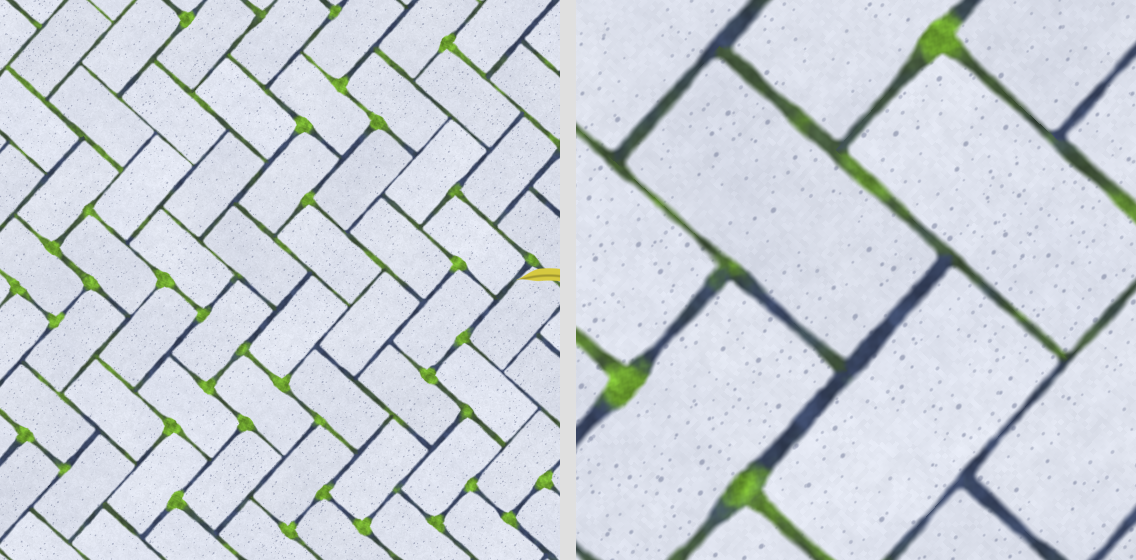
Left, the full canvas; right, a detail of the centre.
This texture is drawn by a Shadertoy shader. Its source:

```glsl
// Pale concrete pavers in a diagonal herringbone, with dark mossy joints and a leaf.
#define PAVER 0.093                  // short side of a paver, in canvas heights
#define ANGLE 0.838                  // direction of the rising pavers
#define ANCHOR vec2(0.557, 0.515)    // top corner of one rising paver
#define JOINT 0.037                  // half width of a joint, in paver widths
#define SOFTNESS 0.026
#define MOSS_SWELL 0.13              // how far moss spreads at junctions
#define STONE vec3(0.865, 0.882, 0.928)
#define SLATE vec3(0.23, 0.28, 0.40)
#define MOSS_DARK vec3(0.27, 0.35, 0.24)
#define MOSS_BRIGHT vec3(0.46, 0.68, 0.20)
#define PIT vec3(0.47, 0.50, 0.61)
#define LEAF vec3(0.84, 0.79, 0.25)

float hash(vec2 p) {
    vec3 q = fract(vec3(p.xyx) * 0.1031);
    q += dot(q, q.yzx + 33.33);
    return fract((q.x + q.y) * q.z);
}

vec2 hash2(vec2 p) {
    return vec2(hash(p), hash(p + 57.3));
}

// Layered, warped sines, roughly -1 to 1
float waves(vec2 p) {
    float sum = 0.0, amp = 0.5;
    for (int i = 0; i < 5; i++) {
        p = mat2(1.36, 1.08, -1.08, 1.36) * p + 2.7;
        sum += amp * sin(p.x + 1.4 * sin(p.y + sum));
        amp *= 0.66;
    }
    return sum;
}

// Cellular dots: at most one per cell, present with the given chance
float dots(vec2 p, float chance, float radius, float soft) {
    vec2 cell = floor(p);
    vec2 center = mix(vec2(0.25), vec2(0.75), hash2(cell + 11.0));
    float size = radius * mix(0.5, 1.0, hash(cell + 31.0));
    float dist = length((fract(p) - center) * vec2(1.0, 1.3));
    return step(hash(cell + 83.0), chance) * smoothstep(size + soft, size - soft, dist);
}

// Distance inside a box with rounded corners, positive inside
float insideBox(vec2 q, vec2 halfSize, float radius) {
    vec2 g = abs(q) - halfSize + radius;
    return radius - length(max(g, 0.0)) - min(max(g.x, g.y), 0.0);
}

void mainImage(out vec4 fragColor, in vec2 fragCoord) {
    vec2 uv = fragCoord / iResolution.y;
    float pixel = 1.0 / (iResolution.y * PAVER);

    // Axes along the rising and the falling pavers
    vec2 v = (uv - ANCHOR) / PAVER;
    float c = cos(ANGLE), s = sin(ANGLE);
    vec2 p = vec2(dot(v, vec2(c, s)), dot(v, vec2(s, -c))) + vec2(2.0, 0.0);

    // Herringbone: the cell's diagonal tells which half of which paver it is
    vec2 cell = floor(p);
    float k = mod(cell.x - cell.y, 4.0);
    bool rising = k < 1.5;
    vec2 id = cell - (rising ? vec2(k, 0.0) : vec2(0.0, 3.0 - k));
    vec2 halfSize = rising ? vec2(1.0, 0.5) : vec2(0.5, 1.0);
    vec2 q = p - id - halfSize;

    // Each paver lies a little askew, with ragged edges
    vec2 jitter = hash2(id + 200.0) - 0.5;
    q += 0.035 * jitter + 0.03 * (hash(id + 140.0) - 0.5) * vec2(-q.y, q.x);
    float inside = insideBox(q, halfSize, 0.09) + 0.012 * waves(p * 4.0);

    // Moss swells some junctions, all of which lie on whole coordinates
    vec2 node = floor(p + 0.5);
    vec2 toNode = p - node;
    float growth = smoothstep(0.5, 1.0, hash(node + 319.0));
    float clump = growth * exp(-28.0 * dot(toNode, toNode));
    float width = JOINT + MOSS_SWELL * clump * (0.8 + 0.4 * waves(p * 5.0));

    // Stone: tint per paver, blotches, grain, pits and rare stains
    vec3 stone = STONE + 0.035 * (hash(id + 400.0) - 0.5);
    float blotch = waves(p * 0.9 + 7.0 * hash2(id));
    stone += 0.016 * blotch * vec3(1.0, 0.95, 0.7);
    stone += 0.014 * waves(p * 8.0) + 0.03 * (hash(floor(p * 32.0) + 900.0) - 0.5);
    float wear = 0.12 + 0.16 * hash(id + 500.0);
    float pits = dots(p * 8.0, wear, 0.16, 0.05 + 4.0 * pixel);
    pits = max(pits, 0.7 * dots(p * 15.0 + 4.3, wear, 0.22, 0.08 + 5.0 * pixel));
    stone = mix(stone, PIT, 0.55 * pits);
    float stain = dots(p * 0.5 + 0.06 * waves(p * 1.5), 0.06, 0.09, 0.02);
    stone = mix(stone, PIT, 0.6 * stain);

    // Joint: slate shadow, greener along falling joints and to the upper left
    vec2 edge = halfSize - abs(q);
    float falling = smoothstep(-0.05, 0.05, edge.y - edge.x);
    float mossy = 0.45 * falling + 0.5 * waves(p * 1.1 + 3.0) + 0.35 * (uv.y - uv.x);
    vec3 joint = mix(SLATE, MOSS_DARK, smoothstep(-0.1, 0.5, mossy));
    joint *= 0.95 + 0.18 * waves(p * 6.0);
    float bright = smoothstep(0.12, 0.5, clump + 0.15 * waves(p * 4.0 + 9.0));
    bright = max(bright, 0.7 * smoothstep(0.45, 0.95, mossy + 0.3 * waves(p * 3.0)));
    joint = mix(joint, MOSS_BRIGHT * (0.95 + 0.2 * waves(p * 9.0)), bright);

    float soft = max(SOFTNESS, pixel);
    vec3 color = mix(joint, stone, smoothstep(width - soft, width + soft, inside));

    // Fallen leaf: a bent, tapered strip with a darker rib
    float bend = uv.y - 0.510 + 3.0 * (uv.x - 0.98) * (uv.x - 0.98);
    float leafHalf = 0.011 * smoothstep(0.92, 0.965, uv.x);
    float blade = smoothstep(0.0015, -0.0015, abs(bend) - leafHalf) * step(0.922, uv.x);
    vec3 leaf = LEAF * mix(0.75, 1.0, smoothstep(0.0, 0.004, abs(bend + 0.002)));
    fragColor = vec4(mix(color, leaf, blade), 1.0);
}
```
